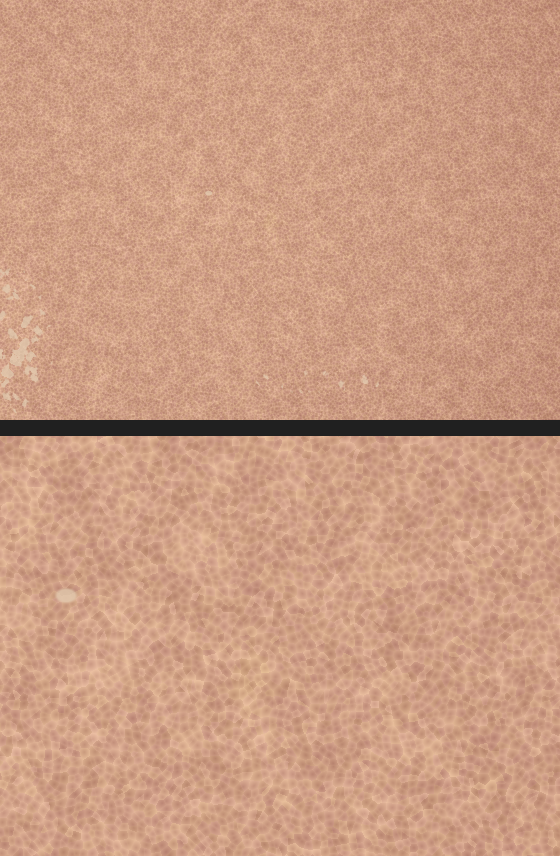
Top, the full canvas; bottom, a detail of the centre.
Write a Shadertoy shader that draws this texture.

```glsl
// Thin stained tissue: a dense carpet of fine pink and tan grains, faintly lobed,
// lit from the left of centre, with a few ragged pale tears low on the sheet.
// Cellular noise makes grains, lobes and tears; layered sines bend them.

const vec3 DARK_ROSE  = vec3(0.720, 0.515, 0.435);
const vec3 LIGHT_TAN  = vec3(0.890, 0.715, 0.595);
const vec3 PALE_TEAR  = vec3(0.875, 0.765, 0.660);
const vec3 AMBER_TINT = vec3(-0.006, 0.003, -0.020);

vec2 hash2(vec2 cell) {
    vec3 h = fract(cell.xyx * vec3(0.1031, 0.1030, 0.0973));
    h += dot(h, h.yzx + 33.33);
    return fract((h.xx + h.yz) * h.zy);
}

// Distance to the nearest scattered point, then two random values of its cell
vec3 cellular(vec2 p) {
    vec2 base = floor(p);
    vec3 nearest = vec3(9.0, 0.0, 0.0);
    for (int y = -1; y <= 1; y++) {
        for (int x = -1; x <= 1; x++) {
            vec2 cell = base + vec2(x, y);
            float d = length(cell + hash2(cell) - p);
            if (d < nearest.x) nearest = vec3(d, hash2(cell + 71.0));
        }
    }
    return nearest;
}

// Layered sines that bend straight outlines
vec2 wobble(vec2 p, float freq) {
    vec2 w = sin(p.yx * freq + vec2(0.0, 1.7));
    return w + 0.5 * sin(p.yx * freq * 2.3 + p * freq * 1.1 + vec2(2.1, 0.4));
}

// Soft elliptical region, 1 at its centre
float region(vec2 p, vec2 centre, vec2 radii) {
    vec2 q = (p - centre) / radii;
    return exp(-dot(q, q));
}

// Coverage of ragged holes; amount sets their number and size
float tears(vec2 p, float freq, float amount, float ragged, float pixel) {
    vec3 c = cellular((p + 0.004 * wobble(p, 120.0)) * freq);
    float radius = 0.85 * amount * smoothstep(0.35, 0.95, c.y) + 0.14 * ragged - 0.06;
    float soft = 1.2 * pixel * freq;
    return smoothstep(-soft, soft, radius - c.x) * smoothstep(0.08, 0.25, amount);
}

void mainImage(out vec4 fragColor, in vec2 fragCoord) {
    float pixel = 1.0 / iResolution.y;
    vec2 p = fragCoord * pixel;

    // Fine grains and broad lobes
    vec3 grain = cellular((p + 0.0012 * wobble(p, 90.0)) * 165.0);
    vec3 lobe = cellular((p + 0.009 * wobble(p, 34.0)) * 21.0);
    float tone = 0.49 + 0.70 * (grain.x - 0.43) + 0.45 * (grain.y - 0.5);
    tone += 0.32 * (lobe.x - 0.43);

    // Uneven light, dimmer towards the right
    vec2 fromLight = p - vec2(0.45, 0.50);
    tone += 0.10 - 0.35 * dot(fromLight, fromLight);

    // Frayed areas and a small amber fleck
    float leftFray = region(p, vec2(0.02, 0.18), vec2(0.09, 0.17));
    float lowFray = 0.8 * region(p, vec2(0.75, 0.09), vec2(0.16, 0.022));
    float fleck = region(p, vec2(0.645, 0.47), vec2(0.018, 0.028));
    tone += 0.14 * leftFray + 0.16 * fleck;

    // Grain colour, leaning rose or amber
    vec3 colour = mix(DARK_ROSE, LIGHT_TAN, clamp(tone, -0.15, 1.15));
    colour += AMBER_TINT * (1.6 * (grain.z - 0.5) + fleck);

    // Pale holes and one lone speck
    float hole = tears(p, 40.0, max(leftFray, lowFray), grain.x - 0.4, pixel);
    float speck = region(p, vec2(0.497, 0.540), vec2(0.009, 0.006));
    hole = max(hole, smoothstep(0.25, 0.60, speck));
    vec3 holeColour = PALE_TEAR + 0.03 * (grain.y - 0.5);
    colour = mix(colour, holeColour, 0.9 * hole);

    fragColor = vec4(colour, 1.0);
}
```
